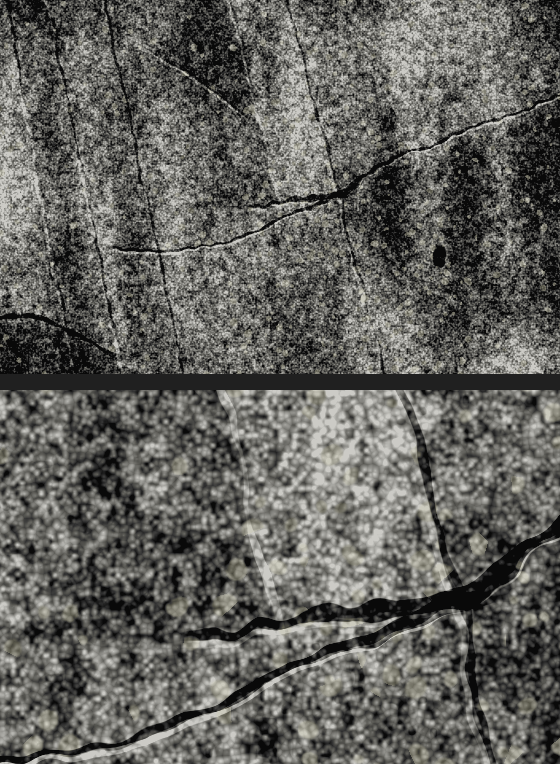
Top, the full canvas; bottom, a detail of the centre.
A WebGL 2 fragment shader for this texture:

```glsl
#version 300 es
precision highp float;
// Weathered grey rock face: vertical stains, gritty grain, leaning fractures and pale lichen.
#define BASE_TONE 0.385
#define STREAKS 0.62
#define BLOTCHES 0.42
#define GRAIN 1.30
#define CRACK_WIDTH 0.0036
#define RAGGED 0.016
#define LICHEN_SCALE 44.0
#define WARMTH 0.022

uniform vec2 u_resolution;
out vec4 fragColor;

vec2 hash2(vec2 c) {
  vec3 q = fract(c.xyx * vec3(0.1031, 0.1030, 0.0973));
  q += dot(q, q.yzx + 33.33);
  return fract((q.xx + q.yz) * q.zy);
}

float noise(vec2 p) {
  vec2 c = floor(p), f = fract(p);
  f = f * f * (3.0 - 2.0 * f);
  return mix(mix(hash2(c).x, hash2(c + vec2(1, 0)).x, f.x),
             mix(hash2(c + vec2(0, 1)).x, hash2(c + vec2(1, 1)).x, f.x), f.y);
}

float fbm(vec2 p) {
  float sum = 0.0, amp = 0.533;
  for (int i = 0; i < 4; i++) {
    sum += amp * noise(p);
    p = p * 2.07 + 17.3;
    amp *= 0.5;
  }
  return sum;
}

// Cellular noise: distance to the nearest point, and that point's random pair
vec3 cells(vec2 p) {
  vec2 c = floor(p);
  vec3 best = vec3(9.0);
  for (int j = -1; j <= 1; j++)
    for (int i = -1; i <= 1; i++) {
      vec2 n = c + vec2(i, j);
      float d = length(n + hash2(n) - p);
      if (d < best.x) best = vec3(d, hash2(n + 71.7));
    }
  return best;
}

float blob(vec2 p, vec2 centre, vec2 size) {
  vec2 q = (p - centre) / size;
  return exp(-dot(q, q));
}

float line(float d, float width) {
  float px = 0.8 / u_resolution.y;
  return 1.0 - smoothstep(max(width - px, 0.0), width + px, abs(d));
}

float span(float x, float from, float to) {
  return smoothstep(from, from + 0.04, x) * (1.0 - smoothstep(to - 0.04, to, x));
}

void main() {
  vec2 p = gl_FragCoord.xy / u_resolution.y;
  float wobble = RAGGED * (noise(p * 13.0) - 0.5 + 0.5 * (noise(p * 48.0) - 0.5));
  vec2 w = p + vec2(wobble, -wobble);
  float rough = 0.35 + 1.1 * noise(p * 38.0);
  float width = CRACK_WIDTH * rough;

  // Curves of the long cracks
  float bend = max(0.62 - w.x, 0.0);
  float mainY = 0.486 + 0.45 * (w.x - 0.898) + 1.1 * bend * bend + 0.012 * sin(w.x * 9.0 - 8.5);
  float below = mainY - w.y;
  float ledge = 0.147 + 0.012 * sin(w.x * 17.0) - 0.9 * w.x * w.x * step(0.0, w.x) - w.y;
  float columnEdge = w.x - (0.615 + 0.22 * (1.0 - w.y));

  // Broad stains and shaded regions
  float tone = BASE_TONE;
  tone += STREAKS * (fbm(vec2((p.x + 0.1 * p.y) * 10.0, p.y * 2.2)) - 0.5);
  tone += BLOTCHES * (fbm(p * 6.0 + 31.0) - 0.5);
  tone += 0.15 * blob(p, vec2(0.78, 0.80), vec2(0.17, 0.27));
  tone += 0.12 * blob(p, vec2(0.02, 0.50), vec2(0.09, 0.17));
  tone += 0.09 * blob(p, vec2(0.40, 0.13), vec2(0.12, 0.20));
  tone += 0.14 * blob(p, vec2(1.48, 0.07), vec2(0.12, 0.10));
  tone -= 0.22 * blob(p, vec2(0.04, 1.00), vec2(0.15, 0.18));
  tone -= 0.24 * blob(p, vec2(1.46, 0.98), vec2(0.19, 0.26));
  tone -= 0.14 * smoothstep(0.86, 1.05, p.x) * smoothstep(0.0, 0.04, below) * smoothstep(0.0, 0.2, p.y);
  tone -= 0.16 * smoothstep(0.0, 0.03, ledge) * (1.0 - smoothstep(0.25, 0.38, p.x));
  tone -= 0.20 * smoothstep(-0.20, -0.03, columnEdge) * (1.0 - smoothstep(-0.02, 0.03, columnEdge))
        * smoothstep(0.38, 0.55, p.y);

  // Mineral grain and pits
  float grain = 0.30 * (0.48 - cells(p * 165.0).x);
  grain += 0.36 * (noise(p * 235.0 + 5.0) - 0.5) + 0.30 * (noise(p * 78.0) - 0.5);
  tone += GRAIN * grain;
  tone -= 0.25 * smoothstep(0.66, 0.85, noise(p * 105.0 + 9.0)) * noise(p * 9.0);

  // Lichen discs, gathered in colonies
  vec3 spot = cells((p + 0.5 * wobble) * LICHEN_SCALE);
  float colony = 0.10 + 0.50 * blob(p, vec2(0.85, 0.44), vec2(0.13, 0.16))
               + 0.65 * blob(p, vec2(1.17, 0.34), vec2(0.06, 0.13))
               + 0.15 * blob(p, vec2(0.95, 0.10), vec2(0.25, 0.12));
  float radius = 0.16 + 0.30 * spot.z;
  float lichen = (1.0 - smoothstep(radius - 0.07, radius + 0.07, spot.x)) * step(spot.y, colony);
  tone = mix(tone, 0.60 + 0.8 * grain, 0.75 * lichen);

  // Parallel leaning fractures
  for (int i = 0; i < 6; i++) {
    if (i == 3) continue;
    float k = float(i);
    float d = w.x - (0.02 + 0.15 * k - 0.04 * step(abs(k - 1.5), 0.6) + (0.18 + 0.016 * k) * (1.0 - w.y));
    float along = noise(vec2(p.y * 6.0, k * 5.3));
    float reach = i == 4 ? smoothstep(0.42, 0.50, p.y) : 1.0;
    tone -= 0.36 * reach * line(d, width) * smoothstep(0.15, 0.55, along);
    tone += 0.22 * reach * line(d + 0.006, width) * smoothstep(0.75, 0.30, along) * rough;
  }

  // Long diagonal crack: dark lip above, pale ridge underneath
  float mainReach = smoothstep(0.26, 0.34, p.x);
  float open = 0.6 + 0.9 * blob(p, vec2(0.95, 0.5), vec2(0.25, 0.3));
  tone -= 0.45 * mainReach * line(below + 0.005, width * open * 1.5);
  tone += 0.30 * mainReach * line(below - 0.002, CRACK_WIDTH * (0.4 + 0.5 * rough));
  float branch = w.y - (0.487 + 0.17 * (w.x - 0.90));
  tone -= 0.45 * span(p.x, 0.65, 0.95) * line(branch, width * 1.5);
  tone += 0.20 * span(p.x, 0.65, 0.92) * line(branch + 0.007, width);

  // Pale arc, lower ledge and two hollows
  float arc = w.y - (0.87 - 0.45 * (w.x - 0.37) - 0.7 * (w.x - 0.37) * (w.x - 0.37));
  tone += 0.25 * span(p.x, 0.34, 0.69) * line(arc, width);
  tone -= 0.22 * span(p.x, 0.40, 0.69) * line(arc - 0.007, width);
  tone -= 0.50 * (1.0 - smoothstep(0.28, 0.36, p.x)) * line(ledge, width * 2.0);
  tone -= 0.60 * smoothstep(0.35, 0.6, blob(w, vec2(1.175, 0.315), vec2(0.020, 0.036)));
  tone -= 0.35 * smoothstep(0.35, 0.6, blob(w, vec2(1.045, 0.69), vec2(0.008, 0.028)));

  // Near-neutral grey, slightly warm in the lights
  tone = clamp(tone, 0.035, 0.80);
  float warm = WARMTH * smoothstep(0.18, 0.36, tone) * (1.0 + 1.5 * lichen);
  fragColor = vec4(tone, tone - 0.1 * warm, tone - warm, 1.0);
}
```
